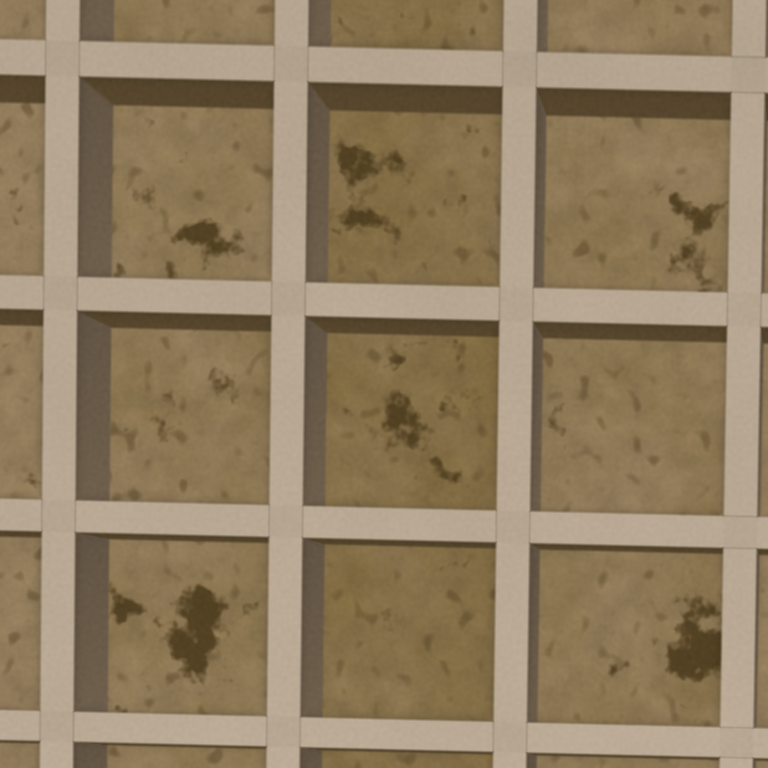
A three.js fragment shader for this pattern:

```glsl
varying vec2 vUv;

const vec3 BAR_COLOR = vec3(0.715, 0.652, 0.572);
const vec3 SIDE_WALL = vec3(0.415, 0.355, 0.285);
const vec3 TOP_WALL = vec3(0.340, 0.275, 0.175);
const vec3 SAND = vec3(0.570, 0.485, 0.355);
const vec3 MOSS = vec3(0.500, 0.415, 0.255);
const vec3 STAIN = vec3(0.285, 0.220, 0.105);

const float BAR_HALF = 0.074;      // in cells
const float SOFT = 0.009;          // edge blur, in cells
const float SEAM_WIDTH = 0.010;
const float ROW_TILT = 0.024;
const float ROW_START = 0.056;
const float ROW_PITCH = 0.266;
const float ROW_GROWTH = 0.008;    // rows widen upwards
const vec2 COLUMN_START = vec2(0.0735, 0.082);  // at bottom, at top
const vec2 COLUMN_PITCH = vec2(0.295, 0.298);
const float GRAIN = 0.022;

vec2 hash2(vec2 p) {
  p = vec2(dot(p, vec2(127.1, 311.7)), dot(p, vec2(269.5, 183.3)));
  return fract(sin(p) * 43758.5);
}

float gradientCorner(vec2 cell, vec2 corner, vec2 f) {
  return dot(hash2(cell + corner) * 2.0 - 1.0, f - corner);
}

float gradientNoise(vec2 p) {
  vec2 i = floor(p), f = fract(p);
  vec2 w = f * f * f * (f * (f * 6.0 - 15.0) + 10.0);
  float low = mix(gradientCorner(i, vec2(0, 0), f), gradientCorner(i, vec2(1, 0), f), w.x);
  float high = mix(gradientCorner(i, vec2(0, 1), f), gradientCorner(i, vec2(1, 1), f), w.x);
  return mix(low, high, w.y);
}

float fbm(vec2 p) {
  float sum = 0.0, amplitude = 0.6;
  for (int i = 0; i < 4; i++) {
    sum += amplitude * gradientNoise(p);
    p = mat2(1.6, 1.2, -1.2, 1.6) * p + 7.3;
    amplitude *= 0.55;
  }
  return sum;
}

// Canvas position to lattice units, with bars centred on the integers
vec2 latticeCoords(vec2 p) {
  float column = (p.x - mix(COLUMN_START.x, COLUMN_START.y, p.y))
               / mix(COLUMN_PITCH.x, COLUMN_PITCH.y, p.y);
  float rise = p.y + ROW_TILT * p.x - ROW_START;
  float row = (sqrt(ROW_PITCH * ROW_PITCH + 4.0 * ROW_GROWTH * rise) - ROW_PITCH)
            / (2.0 * ROW_GROWTH);
  return vec2(column, row);
}

// Weathered panel with one ragged clump of stain per cell
vec3 panelColor(vec2 p, vec2 id, vec2 f) {
  float mossy = 0.75 - 0.5 * abs(id.x - 1.0) + 0.9 * fbm(p * 7.0);
  vec3 color = mix(SAND, MOSS, clamp(mossy, 0.0, 1.0));
  color *= 1.0 + 0.16 * fbm(p * 26.0);

  vec2 offset = f - mix(vec2(0.25, 0.18), vec2(0.90, 0.85), hash2(id + 3.7));
  float strength = mix(0.12, 0.58, hash2(id + 11.2).x);
  float clump = strength * exp(-13.0 * dot(offset, offset));
  float stain = smoothstep(0.34, 0.58, 1.15 * fbm(p * 17.0) + clump);
  float specks = smoothstep(0.18, 0.50, gradientNoise(p * vec2(44.0, 38.0)));
  return mix(color, STAIN, max(0.85 * stain, 0.38 * specks));
}

void main() {
  vec2 lattice = latticeCoords(vUv);
  vec2 id = floor(lattice), f = fract(lattice);
  vec2 lineId = floor(lattice + 0.5);
  vec2 d = abs(lattice - lineId);

  // Recess walls, thinner towards the right and the bottom
  vec2 depth = max(vec2(0.150 - 0.052 * id.x, 0.028 + 0.044 * id.y), 0.012);
  vec2 inner = vec2(f.x - BAR_HALF, 1.0 - BAR_HALF - f.y);
  vec2 ratio = inner / depth;
  vec2 open = smoothstep(depth - SOFT, depth + SOFT, inner);
  vec3 sideWall = SIDE_WALL * mix(1.06, 0.92, f.y);
  vec3 wall = mix(TOP_WALL, sideWall, smoothstep(-0.12, 0.12, ratio.y - ratio.x));
  vec3 color = mix(wall, panelColor(vUv, id, f), open.x * open.y);

  // Contact shadow along the bars
  float gap = min(d.x, d.y) - BAR_HALF;
  color *= 1.0 - 0.16 * exp(-max(gap, 0.0) * 60.0);

  // Bars: the last column passes in front of all rows but one
  vec2 bars = 1.0 - smoothstep(BAR_HALF - SOFT, BAR_HALF + SOFT, d);
  float columnFront = step(2.5, lineId.x) * step(0.5, abs(lineId.y - 2.0));
  vec2 edge = 1.0 - smoothstep(0.0, SEAM_WIDTH, abs(d - BAR_HALF));
  float seam = mix(bars.y * edge.x, bars.x * edge.y, columnFront);
  float crossing = bars.x * bars.y;
  vec3 barColor = BAR_COLOR * (1.03 - 0.04 * vUv.y + 0.04 * fbm(vUv * 6.0));
  barColor *= 1.0 - 0.09 * seam - 0.025 * crossing;
  color = mix(color, barColor, max(bars.x, bars.y));

  color += GRAIN * gradientNoise(vUv * 150.0);
  gl_FragColor = vec4(color, 1.0);
}
```
